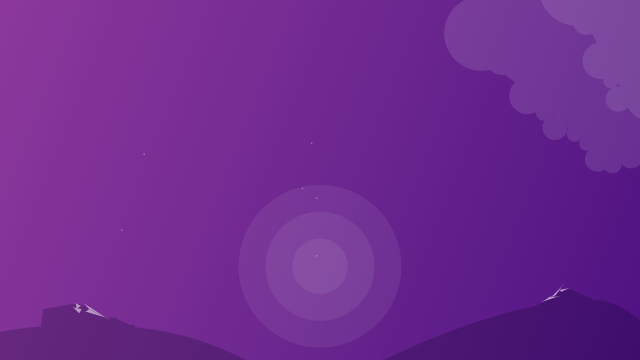
This background is drawn by a Shadertoy shader. Its source:

```glsl
// Canvas height in scene units; the scene is 768 units wide at 16:9
const float HEIGHT = 432.0;

const vec3 ORCHID = vec3(0.55, 0.22, 0.61);
const vec3 VIOLET = vec3(0.43, 0.155, 0.565);
const vec3 INDIGO = vec3(0.31, 0.07, 0.51);
const vec3 HILL_TINT = vec3(0.79, 0.78, 0.83);
const vec3 SHARD = vec3(0.73, 0.60, 0.79);

float cover(float d, float px) {
    return clamp(0.5 - d / px, 0.0, 1.0);
}

float circle(vec2 p, vec2 centre, float radius) {
    return length(p - centre) - radius;
}

float halfPlane(vec2 p, vec2 a, vec2 inward) {
    return -dot(p - a, normalize(inward));
}

// Signed side of the line a-b
float side(vec2 p, vec2 a, vec2 b) {
    vec2 e = normalize(b - a);
    return e.x * (p.y - a.y) - e.y * (p.x - a.x);
}

float triangle(vec2 p, vec2 a, vec2 b, vec2 c) {
    float s = -sign(side(c, a, b));
    return max(s * side(p, a, b), max(s * side(p, b, c), s * side(p, c, a)));
}

// Peak with a separate slope on each flank
float tent(float x, vec2 peak, float rise, float fall) {
    return peak.y - rise * max(peak.x - x, 0.0) - fall * max(x - peak.x, 0.0);
}

vec3 sky(vec2 p) {
    float t = clamp((p.x + 0.4 * (HEIGHT - p.y)) / 941.0, 0.0, 1.0);
    vec3 warm = mix(ORCHID, VIOLET, min(t * 2.0, 1.0));
    return mix(warm, INDIGO, max(t * 2.0 - 1.0, 0.0));
}

float outerCloud(vec2 p) {
    vec3 puffs[10] = vec3[](
        vec3(578, 392, 45), vec3(602, 360, 18), vec3(633, 317, 22),
        vec3(653, 297, 10), vec3(666, 279, 15), vec3(690, 272, 10),
        vec3(704, 260, 9), vec3(717, 241, 15), vec3(735, 235, 11),
        vec3(757, 245, 15));
    float d = halfPlane(p, vec2(600, 348), vec2(101, 120));
    d = max(d, max(242.0 - p.y, 578.0 - p.x));
    for (int i = 0; i < 10; i++) d = min(d, circle(p, puffs[i].xy, puffs[i].z));
    return d;
}

float innerCloud(vec2 p) {
    vec3 puffs[6] = vec3[](
        vec3(693, 448, 47), vec3(704, 407, 17), vec3(721, 359, 22),
        vec3(733, 335, 9), vec3(742, 313, 15), vec3(780, 317, 30));
    float d = halfPlane(p, vec2(705, 402), vec2(95, 50));
    d = max(d, max(304.0 - p.y, 693.0 - p.x));
    for (int i = 0; i < 6; i++) d = min(d, circle(p, puffs[i].xy, puffs[i].z));
    return d;
}

float leftHill(vec2 p) {
    float mound = 42.0 - 42.0 * pow(abs(p.x - 100.0) / 195.0, 2.4);
    float ledge = min(tent(p.x, vec2(85, 67), 0.18, 0.0),
                      tent(p.x, vec2(97, 67), 0.0, 0.5));
    float shelf = tent(p.x, vec2(138, 51), 0.0, 0.5);
    float step2 = p.x < 162.0 ? 42.0 : 0.0;
    float top = max(ledge, max(min(shelf, 51.0), step2));
    float rock = max(p.y - top, halfPlane(p, vec2(49, 40), vec2(7, -1)));
    return min(p.y - mound, rock);
}

float rightHill(vec2 p) {
    float rise = pow(max(700.0 - p.x, 0.0) / 240.0, 1.6);
    float fall = pow(max(p.x - 715.0, 0.0) / 53.0, 1.8);
    float mound = 72.0 - 72.0 * rise - 24.0 * fall;
    float summit = tent(p.x, vec2(682, 86), 0.53, 0.45);
    return p.y - max(mound, summit);
}

float shards(vec2 p) {
    float d = triangle(p, vec2(102, 67), vec2(127, 51), vec2(107, 61));
    d = min(d, triangle(p, vec2(103, 58), vec2(107, 61), vec2(127, 51)));
    d = min(d, triangle(p, vec2(88, 63), vec2(98, 61), vec2(95, 56)));
    d = min(d, triangle(p, vec2(91, 68), vec2(97, 65), vec2(92, 61)));
    d = min(d, triangle(p, vec2(651, 70), vec2(669, 76), vec2(660, 76)));
    d = min(d, triangle(p, vec2(661, 75), vec2(674, 88), vec2(667, 78)));
    return min(d, triangle(p, vec2(671, 84), vec2(682, 86), vec2(674, 82)));
}

float stars(vec2 p) {
    vec2 spots[6] = vec2[](vec2(173, 247), vec2(374, 260), vec2(363, 206),
                           vec2(380, 194), vec2(146, 156), vec2(380, 125));
    float d = HEIGHT;
    for (int i = 0; i < 6; i++) d = min(d, circle(p, spots[i], 0.9));
    return d;
}

void mainImage(out vec4 fragColor, in vec2 fragCoord) {
    float px = HEIGHT / iResolution.y;
    vec2 p = fragCoord * px;
    vec3 col = sky(p);

    // Nested glow discs
    for (int i = 1; i <= 3; i++) {
        float disc = circle(p, vec2(384, 112.5), 1.0 + 32.2 * float(i));
        col = mix(col, vec3(1), 0.065 * cover(disc, px));
    }
    col = mix(col, vec3(1), 0.32 * cover(stars(p), px));

    // Layered clouds
    col = mix(col, vec3(1), 0.11 * cover(outerCloud(p), px));
    col = mix(col, vec3(1), 0.10 * cover(innerCloud(p), px));

    // Hills and bright shards
    float hills = min(leftHill(p), rightHill(p));
    col *= mix(vec3(1), HILL_TINT, cover(hills, px));
    col = mix(col, SHARD, cover(shards(p), px));
    fragColor = vec4(col, 1);
}
```
